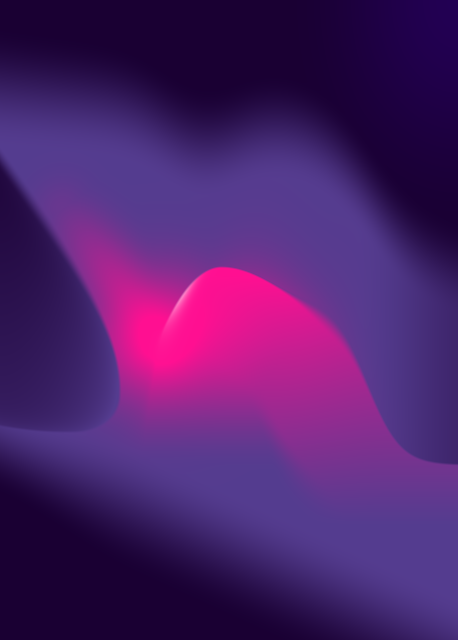
This background is drawn by a Shadertoy shader. Its source:

```glsl
// Soft violet folds on a near-black ground, with a glowing magenta crest.
// Each fold is a height curve; its signed distance drives a blurred mask,
// and the magenta is a blend weight built from ramps and gaussian glows.

#define DARK      vec3(0.100, 0.000, 0.200)
#define CORNER    vec3(0.135, 0.000, 0.325)
#define VIOLET    vec3(0.330, 0.235, 0.560)
#define MAGENTA   vec3(1.000, 0.060, 0.570)
#define SHEEN     vec3(1.000, 0.760, 0.900)
#define TIP       vec2(0.350, 0.470)
#define ARM_END   vec2(0.137, 0.674)
#define POOL_SIZE vec2(0.146, 0.098)
#define HALO      0.32
#define EDGE_SOFT 0.0025

float sigmoid(float x) { return 1.0 / (1.0 + exp(-x)); }

float bell(float x, float centre, float width) {
    float t = (x - centre) / width;
    return exp(-t * t);
}

float smoothMax(float a, float b, float k) {
    float h = max(k - abs(a - b), 0.0) / k;
    return max(a, b) + 0.25 * h * h * k;
}

// Rounded union of two glow weights
float joinGlow(float a, float b) {
    return min(pow(a * a * a * a + b * b * b * b, 0.25), 1.0);
}

// Upper limit of the violet band
float bandTop(float x) {
    return 0.865 - 0.08 * x - 0.05 * bell(x, 0.44, 0.12)
         - 0.21 * sigmoid((x - 0.81) / 0.06);
}

// Crest: a parabola up to the peak, then a shoulder and a steep fall
float crest(float x) {
    float d = x - 0.484;
    if (d < 0.0) return 0.583 - 6.0 * d * d;
    float shoulder = 0.09 * (1.0 - bell(d, 0.0, 0.19));
    return 0.583 - shoulder - 0.22 * sigmoid((x - 0.808) / 0.035);
}

// Signed distance to the crest in canvas heights, positive below it
float crestDepth(vec2 uv, float aspect) {
    float e = 0.004;
    float slope = (crest(uv.x + e) - crest(uv.x - e)) / (2.0 * e * aspect);
    return (crest(uv.x) - uv.y) / sqrt(1.0 + slope * slope);
}

// Signed distance to the fold at the left border, negative inside
float leftFold(vec2 uv, float aspect) {
    float dy = 1.1 * (uv.y - 0.39);
    float side = 0.262 + 0.173 - sqrt(dy * dy + 0.03);
    float floorY = 0.325 + 0.45 * (uv.x - 0.15) * (uv.x - 0.15);
    return smoothMax((uv.x - side) * aspect * 0.8, floorY - uv.y, 0.05);
}

// Glow around the crest tip, with an arm fading to the upper left
float tipGlow(vec2 uv, float aspect) {
    vec2 scale = vec2(aspect, 1.0);
    vec2 rel = (uv - TIP) * scale, arm = (ARM_END - TIP) * scale;
    float t = clamp(dot(rel, arm) / dot(arm, arm), 0.0, 1.0);
    float armGlow = mix(0.95, 0.12, t)
                  * bell(length(rel - arm * t), 0.0, mix(0.065, 0.045, t));
    vec2 q = (uv - TIP) / POOL_SIZE;
    return joinGlow(armGlow, exp(-dot(q, q)));
}

// Magenta below the crest: two ramps that meet along an inner crease
float bodyGlow(vec2 uv) {
    float nearSide = smoothstep(0.26, 0.52, uv.y);
    float farSide = pow(clamp((uv.y - 0.18) / 0.39, 0.0, 1.0), 1.1)
                  * (1.0 - 0.15 * smoothstep(0.6, 0.85, uv.x));
    float drop = 0.414 - uv.y;
    float crease = 0.547 + 0.42 * drop + 1.45 * drop * max(drop, 0.0);
    float blur = 0.025 + 0.09 * smoothstep(0.38, 0.48, uv.y)
               + 0.03 * smoothstep(0.34, 0.22, uv.y);
    return mix(nearSide, farSide, smoothstep(-blur, blur, uv.x - crease));
}

void mainImage(out vec4 fragColor, in vec2 fragCoord) {
    vec2 uv = fragCoord / iResolution.xy;
    float aspect = iResolution.x / iResolution.y;
    float soft = max(EDGE_SOFT, 1.0 / iResolution.y);

    // Violet band between two blurred dark areas
    vec3 ground = mix(CORNER, DARK, smoothstep(0.0, 0.38, distance(uv, vec2(1.0))));
    float topBlur = mix(0.095, 0.075, uv.x);
    float lowBlur = 0.07 + 0.03 * smoothstep(0.0, 0.3, uv.x);
    float band = smoothstep(topBlur, -topBlur, uv.y - bandTop(uv.x))
               * smoothstep(-lowBlur, lowBlur, uv.y - 0.297 + 0.33 * uv.x);

    // Crest mask, blurred below the tip and along the shoulder
    float depth = crestDepth(uv, aspect);
    float blur = soft + 0.05 * smoothstep(0.36, 0.29, uv.x)
               + 0.013 * bell(uv.x, 0.71, 0.06);
    float below = smoothstep(-blur, blur, depth);
    band *= 1.0 - 0.42 * smoothstep(0.78, 1.05, uv.x) * (1.0 - below);
    vec3 color = mix(ground, VIOLET, band);

    // Magenta glow
    float halo = HALO * exp(-max(-depth, 0.0) / 0.04) * bell(uv.x, 0.6, 0.15);
    float outer = joinGlow(tipGlow(uv, aspect), halo * (1.0 - below));
    color = mix(color, MAGENTA, joinGlow(outer, bodyGlow(uv) * below));

    // Pale sheen on the rising side of the crest
    float sheen = below * exp(-max(depth, 0.0) / 0.008) * bell(uv.x, 0.398, 0.032);
    color = mix(color, SHEEN, 0.8 * sheen);

    // Left fold, lit towards its rim
    float fold = leftFold(uv, aspect);
    float lit = 0.2 + 1.05 * (0.61 - uv.y) + 6.5 * uv.x * uv.x
              + 0.18 * exp(min(fold, 0.0) / 0.015);
    float rim = soft + 0.009 * smoothstep(0.42, 0.7, uv.y);
    vec3 foldColor = mix(DARK, VIOLET, clamp(lit, 0.0, 1.0));
    color = mix(color, foldColor, smoothstep(rim, -rim, fold));

    fragColor = vec4(color, 1.0);
}
```
